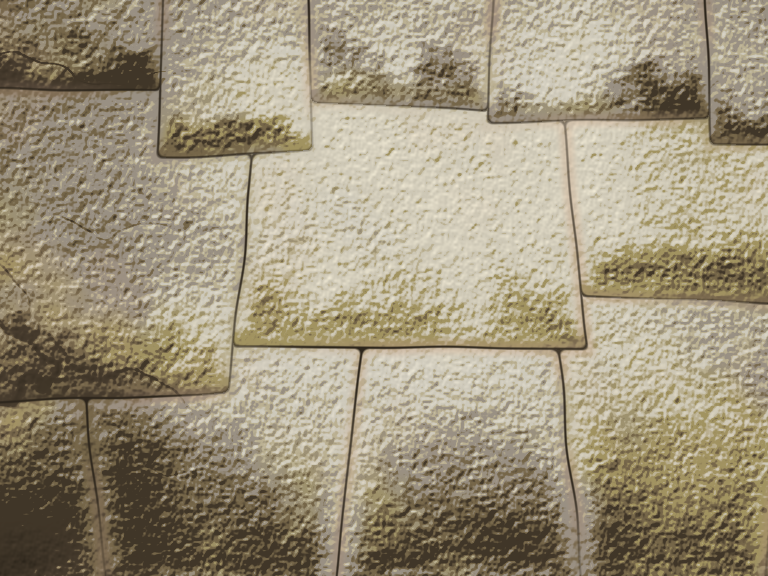
Write a WebGL 2 fragment shader that draws this texture.

```glsl
#version 300 es
precision highp float;

uniform vec2 u_resolution;
out vec4 fragColor;

#define CHALK vec3(0.805, 0.787, 0.732)
#define SAND vec3(0.73, 0.69, 0.57)
#define GREY vec3(0.60, 0.565, 0.515)
#define OLIVE vec3(0.63, 0.575, 0.375)
#define BROWN vec3(0.46, 0.40, 0.285)
#define SHADOW vec3(0.25, 0.21, 0.155)
#define BLUSH vec3(0.80, 0.67, 0.56)
#define GRAIN_SCALE 108.0
#define GRAIN_DEPTH 0.34
#define JOINT_WIDTH 0.0019
#define CORNER 0.012
#define BASE_TONE 0.81

// Per course: first joint, stone width, bottom height, joint lean
const vec4 COURSE[3] = vec4[3](
    vec4(-0.02, 0.305, 0.785, -0.04),
    vec4(-0.173, 0.59, 0.315, -0.10),
    vec4(-0.235, 0.40, -0.03, 0.12));
// Per course: joint jitter, bottom jitter, bottom rise per stone
const vec3 VARY[3] = vec3[3](
    vec3(0.06, 0.06, 0.0), vec3(0.0, 0.0, 0.08), vec3(-0.04, 0.0, 0.0));

float hash(vec2 p) {
    vec3 q = fract(vec3(p.xyx) * 0.1031);
    q += dot(q, q.yzx + 33.33);
    return fract((q.x + q.y) * q.z);
}

float noise(vec2 p) {
    vec2 i = floor(p), f = fract(p);
    f = f * f * (3.0 - 2.0 * f);
    return mix(mix(hash(i), hash(i + vec2(1, 0)), f.x),
               mix(hash(i + vec2(0, 1)), hash(i + vec2(1, 1)), f.x), f.y);
}

float fbm(vec2 p) {
    float sum = 0.0, amp = 0.533;
    for (int k = 0; k < 4; k++) {
        sum += amp * noise(p);
        p = mat2(1.6, 1.2, -1.2, 1.6) * p + 7.3;
        amp *= 0.5;
    }
    return sum;
}

float smoothMax(float a, float b, float k) {
    float h = max(k - abs(a - b), 0.0) / k;
    return max(a, b) + 0.25 * k * h * h;
}

// x of the joint left of stone i at height y
float jointX(int c, float i, float y) {
    if (i < 0.5) return -1.0;
    float lean = COURSE[c].w * cos(2.9 * (i - 1.0));
    return COURSE[c].x + COURSE[c].y * i - VARY[c].x * sin(1.2 * (i - 1.0))
         + lean * (COURSE[c].z + 0.2 - y);
}

// Stones reach upward until cut by the courses above.
// Returns edge distance, height over the foot, course, stone number.
vec4 wall(vec2 p) {
    vec4 best = vec4(1e3, 0.0, 0.0, 0.0);
    float above = 1e3;
    for (int c = 0; c < 3; c++) {
        float cut = above;
        for (int n = 0; n < 5; n++) {
            float i = float(n);
            float left = jointX(c, i, p.y), right = jointX(c, i + 1.0, p.y);
            float slope = 0.05 * sin(2.3 * i + float(c));
            float bottom = COURSE[c].z + VARY[c].y * cos(2.6 * i) + VARY[c].z * i
                         + slope * (p.x - max(left, 0.0) - 0.5 * COURSE[c].y);
            float d = smoothMax(max(left - p.x, p.x - right), bottom - p.y, CORNER);
            d = smoothMax(d, -cut, CORNER);
            if (d < best.x) best = vec4(d, p.y - bottom, float(c), i);
            above = min(above, d);
        }
    }
    return best;
}

float relief(vec2 p, float rough) {
    mat2 turn = mat2(0.8, 0.6, -0.6, 0.8);
    float grain = noise(turn * p * GRAIN_SCALE) + 0.6 * noise(p * GRAIN_SCALE * 1.9 + 4.0);
    float ledge = smoothstep(0.49, 0.515, fbm(p * 4.0 + 2.0));
    return grain + 0.4 * rough * ledge + noise(turn * p * 30.0) * (0.3 + rough);
}

// Stone colour for a brightness and an olive tint
vec3 stoneColor(float tone, float olive) {
    vec3 c = mix(SHADOW, BROWN, smoothstep(0.22, 0.40, tone));
    c = mix(c, mix(GREY, OLIVE, olive), smoothstep(0.42, 0.53, tone));
    c = mix(c, SAND, smoothstep(0.60, 0.68, tone));
    c = mix(c, mix(CHALK, SAND * 1.1, olive * 0.2), smoothstep(0.69, 0.77, tone));
    return c * (1.0 + 0.45 * max(tone - 0.79, 0.0));
}

void main() {
    vec2 p = gl_FragCoord.xy / u_resolution.y;
    float px = 1.0 / u_resolution.y;
    vec2 warp = vec2(noise(p * 9.0), noise(p * 9.0 + 31.0)) - 0.5;
    vec4 stone = wall(p + 0.008 * warp);
    float edge = -stone.x, foot = stone.y, course = stone.z;
    float tint = hash(stone.zw * 7.0 + 3.0);
    float cloud = fbm(p * 5.0), blotch = fbm(p * 17.0 + 11.0);
    float weather = smoothstep(0.5, 0.1, p.x);

    // Dirt gathers toward the foot of each stone
    float reach = 0.10 + 0.08 * course * course;
    float dirt = smoothstep(reach, 0.0, foot + 0.17 * (cloud - 0.5) + 0.15 * (blotch - 0.5));
    dirt *= smoothstep(0.0, 0.03 + 0.02 * course, edge);
    float tone = BASE_TONE + 0.08 * (tint - 0.5) + 0.25 * (cloud - 0.5);
    tone -= dirt * (0.22 + 0.40 * blotch) + 0.14 * weather;

    // Rough grain lit from the upper left
    float rough = 0.5 * weather + 0.4 * dirt;
    vec2 toLight = 0.005 * vec2(-0.5, 0.85);
    float lit = relief(p, rough) - relief(p + toLight, rough);
    tone += GRAIN_DEPTH * lit * (1.0 + 0.4 * dirt) * mix(0.35, 1.0, smoothstep(0.0, 0.03, edge));

    // Cracks and small pits
    float crack = 1.0 - smoothstep(0.002, 0.012, abs(fbm(p * 4.0 + 2.0) - 0.5));
    tone -= 0.28 * crack * weather * smoothstep(0.3, 0.5, noise(p * 6.0 + 5.0));
    vec2 cell = floor(p * 14.0), spot = fract(p * 14.0) - 0.5;
    spot -= 0.5 * (vec2(hash(cell + 8.0), hash(cell + 19.0)) - 0.5);
    tone -= 0.22 * step(0.9, hash(cell)) * smoothstep(0.11, 0.03, length(spot));

    // Rounded rims and darker corners
    tone -= 0.22 * smoothstep(0.04, 0.0, foot) + 0.08 * smoothstep(0.016, 0.0, edge);
    vec2 q = (p - vec2(0.72, 0.62)) * vec2(1.0, 1.1);
    tone -= 0.35 * dot(q, q);

    // Some stones lean olive, others grey
    float lean = 0.75 * tint + 0.2 * dirt + 1.0 * (cloud - 0.5) + 0.2 * (blotch - 0.5);
    float olive = smoothstep(0.32, 0.58, lean + 0.05);
    vec3 color = stoneColor(tone, olive);

    // Rust blush along the rims and in stains
    float rim = smoothstep(0.02, 0.003, edge) * smoothstep(0.3, 0.7, noise(p * 7.0 + 3.0));
    float stain = smoothstep(0.54, 0.74, fbm(p * 6.0 + 40.0)) * (0.2 + 0.4 * weather);
    color = mix(color, BLUSH * (0.3 + 0.95 * tone), clamp(0.4 * rim + 0.3 * stain, 0.0, 0.5));

    // Tight dark joints
    float seam = 1.0 - smoothstep(JOINT_WIDTH - px, JOINT_WIDTH + px, edge);
    color = mix(color, SHADOW * 0.7, seam * mix(0.3, 1.0, smoothstep(0.2, 0.7, noise(p * 5.0 + 17.0))));
    fragColor = vec4(clamp(color, 0.0, 1.0), 1.0);
}
```
